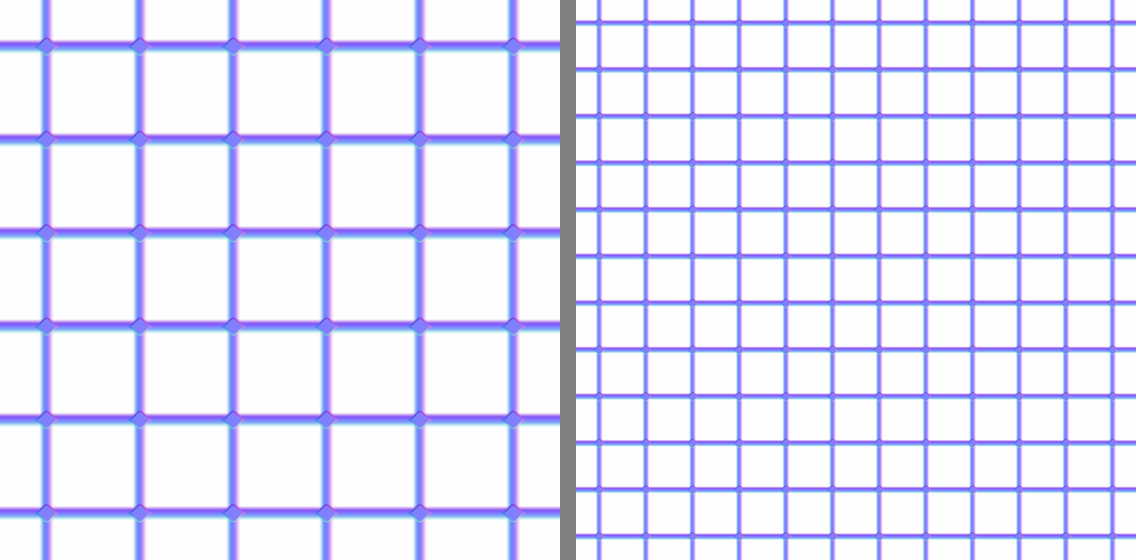
Left: one tile. Right: repeated 2 by 2.
Give the GLSL for this texture map, as a WebGL 1 fragment shader.

```glsl
precision highp float;
// Six by six square lattice of soft round wires on white, with a flat gem on each crossing.
// Each wire is shaded by its surface normal, encoded as colour with green pointing down,
// and fades into the white ground; a tilted rim frames each gem.

uniform vec2 u_resolution;

const float PI = 3.14159265;

vec3 encodeNormal(vec2 tilt) {
  float height = sqrt(max(1.0 - dot(tilt, tilt), 0.0));
  return 0.5 + 0.5 * vec3(tilt.x, -tilt.y, height);
}

// Lays a wire over the ground; across runs from -1 to 1 over its width.
vec3 addWire(vec3 ground, float across, vec2 axis, float core) {
  float side = clamp(across, -1.0, 1.0);
  float cover = 1.0 - smoothstep(core, 1.0, abs(side));
  return mix(ground, encodeNormal(side * axis), cover);
}

// Approximate signed distance to a gem with pointed sides and round top and bottom.
float gemDistance(vec2 p) {
  vec2 halfSize = vec2(0.106, 0.083);
  vec2 q = abs(p);
  float t = min(q.x / halfSize.x, 1.0);
  float profile = halfSize.y * mix(1.0 - t, 0.5 + 0.5 * cos(PI * t), 0.75);
  float slope = halfSize.y / halfSize.x * (0.25 + 0.375 * PI * sin(PI * t));
  float above = (q.y - profile) / sqrt(1.0 + slope * slope);
  float beyond = max(q.x - halfSize.x, 0.0);
  return beyond > 0.0 ? length(vec2(beyond, above)) : above;
}

void main() {
  vec2 p = fract(gl_FragCoord.xy / u_resolution * 6.0) - 0.5;
  float pixel = 6.0 / min(u_resolution.x, u_resolution.y);

  // Upright wires first, level wires over them
  vec3 color = vec3(0.997, 0.997, 1.0);
  color = addWire(color, p.x / 0.084, vec2(1.0, 0.0), 0.1);
  color = addWire(color, p.y / 0.086, vec2(0.0, 1.0), 0.25);

  // Sloped rim around the gem, then its flat face
  float d = gemDistance(p);
  vec2 outward = p / max(length(p), 0.001);
  float rim = 0.75 * (1.0 - smoothstep(0.0, 0.026, d));
  color = mix(color, encodeNormal(0.8 * outward), rim);
  float face = 1.0 - smoothstep(-0.6 * pixel, 0.6 * pixel, d);
  color = mix(color, encodeNormal(vec2(0.0)), face);

  gl_FragColor = vec4(color, 1.0);
}
```
